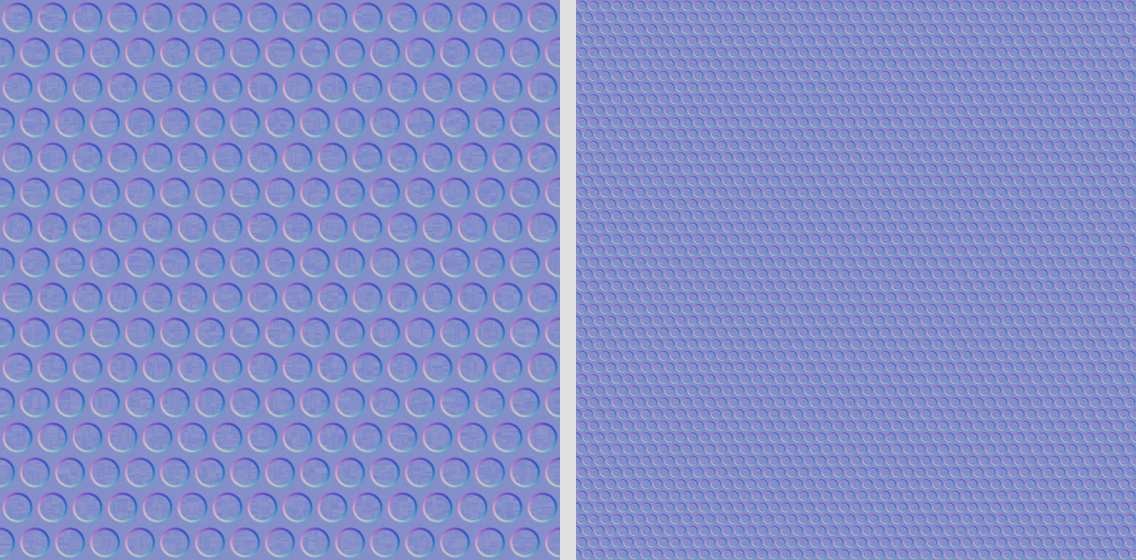
Left, the tile; right, the same tile 3 across and 3 down.
Reproduce this texture map procedurally as a WebGL 1 fragment shader.

```glsl
precision highp float;

uniform vec2 u_resolution;

const float CELLS = 16.0;            // discs across and rows down
const float OUTER_RADIUS = 0.428;    // in cells
const float INNER_RADIUS = 0.360;
const float BEVEL_SOFTNESS = 0.010;
const float BLOCKS = 96.0;           // weave blocks across the tile
const float STRANDS = 288.0;         // weave strands across the tile
const float BLOCK_FLIP = 0.22;       // share of blocks turned at random
const float WEAVE_DEPTH = 0.16;
const float RIM_WEAVE = 0.35;        // weave left on the rim
const float GRAIN_CELLS = 256.0;
const float GRAIN_DEPTH = 0.030;

const vec3 FLAT_COLOR = vec3(0.520, 0.560, 0.790);
const vec3 SLOPE_X = vec3(-0.310, -0.070, 0.005);
const vec3 SLOPE_Y = vec3(-0.080, -0.225, 0.010);
const float RIM_DULLING = 0.015;

float hash(vec2 p) {
  vec3 q = fract(p.xyx * vec3(0.1031, 0.1030, 0.0973));
  q += dot(q, q.yzx + 33.33);
  return fract((q.x + q.y) * q.z);
}

// Value noise that wraps after "period" lattice cells
float wrappedNoise(vec2 p, float period) {
  vec2 cell = floor(p);
  vec2 f = smoothstep(0.0, 1.0, fract(p));
  vec2 a = mod(cell, period);
  vec2 b = mod(cell + 1.0, period);
  return mix(mix(hash(a), hash(vec2(b.x, a.y)), f.x),
             mix(hash(vec2(a.x, b.y)), hash(b), f.x), f.y);
}

// Random tilt across one strand, blended into its neighbour
float strandTilt(float across, float blockAlong, float seed) {
  float s = across * STRANDS;
  float id = floor(s);
  float here = hash(vec2(mod(id, STRANDS) + seed, blockAlong));
  float next = hash(vec2(mod(id + 1.0, STRANDS) + seed, blockAlong));
  return mix(here, next, smoothstep(0.0, 1.0, fract(s))) - 0.5;
}

// Basket weave: each block tilts along x or along y
vec2 weaveSlope(vec2 uv) {
  vec2 block = floor(uv * BLOCKS);
  float turned = mod(block.x + block.y, 2.0);
  if (hash(block + 57.0) < BLOCK_FLIP) turned = 1.0 - turned;
  float horizontal = strandTilt(uv.y, floor(block.x * 0.5), 11.0);
  float vertical = strandTilt(uv.x, floor(block.y * 0.5), 401.0);
  return mix(vec2(0.35 * horizontal, horizontal), vec2(vertical, 0.0), turned);
}

void main() {
  vec2 uv = gl_FragCoord.xy / u_resolution;
  float pixel = CELLS / min(u_resolution.x, u_resolution.y);

  // Staggered rows of discs
  vec2 grid = uv * CELLS;
  float row = floor(grid.y);
  grid.x += 0.5 * (1.0 - mod(row, 2.0));
  vec2 local = fract(grid) - 0.5;
  float radius = length(local);
  vec2 outward = local / max(radius, 0.001);

  // Disc and rim coverage
  float edge = 0.5 * pixel + BEVEL_SOFTNESS;
  float disc = 1.0 - smoothstep(OUTER_RADIUS - edge, OUTER_RADIUS + edge, radius);
  float face = 1.0 - smoothstep(INNER_RADIUS - edge, INNER_RADIUS + edge, radius);
  float rim = disc - face;

  // Surface slopes: bevel, weave on the discs, grain between them
  vec2 slope = outward * rim;
  slope += weaveSlope(uv) * 2.0 * WEAVE_DEPTH * (face + RIM_WEAVE * rim);
  vec2 grain = vec2(wrappedNoise(uv * GRAIN_CELLS, GRAIN_CELLS),
                    wrappedNoise(uv * GRAIN_CELLS + 91.0, GRAIN_CELLS)) - 0.5;
  slope += grain * 2.0 * GRAIN_DEPTH * (1.0 - disc);

  vec3 color = FLAT_COLOR + SLOPE_X * slope.x + SLOPE_Y * slope.y;
  color -= RIM_DULLING * rim;
  gl_FragColor = vec4(color, 1.0);
}
```
